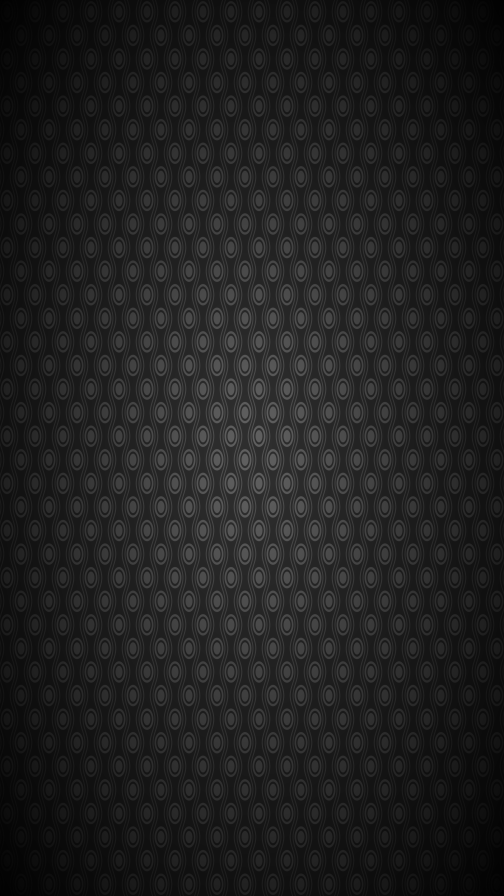
This pattern is drawn by a WebGL 2 fragment shader. Its source:

```glsl
#version 300 es
precision highp float;

uniform vec2 u_resolution;
out vec4 outColor;

const float TAU = 6.2831853;

// Approximate signed distance to an ellipse centred at the origin
float ellipse(vec2 p, vec2 radius) {
    return (length(p / radius) - 1.0) * radius.x;
}

float fill(float dist, float soft) {
    return smoothstep(soft, -soft, dist);
}

// Brightness of the line work, 0 for the ground and 1 for the ovals
float motif(vec2 uv, float soft) {
    // 18 columns by 19 pairs of staggered rows
    vec2 cell = uv * vec2(18.0, 19.0) - vec2(0.25, 0.75);
    float row = floor(cell.y * 2.0 + 0.5);
    float rowY = cell.y - row * 0.5;
    vec2 p = vec2(fract(cell.x - row * 0.5 + 0.5) - 0.5, rowY * 1.7);

    // Solid oval inside a ring
    float core = fill(ellipse(p, vec2(0.125, 0.22)), soft);
    float outer = fill(ellipse(p, vec2(0.23, 0.385)), soft);
    float inner = fill(ellipse(p, vec2(0.172, 0.3)), soft);
    float ovals = max(core, outer - inner);

    // Paired waves swelling around each oval
    float wave = abs(p.x) - 0.25 - 0.085 * cos(TAU * rowY);
    float waves = fill(abs(abs(wave) - 0.05) - 0.018, soft);
    return max(ovals, 0.75 * waves * (1.0 - outer));
}

void main() {
    vec2 uv = gl_FragCoord.xy / u_resolution;

    // Average a grid of samples to keep fine lines smooth
    float soft = 18.0 / u_resolution.x * 0.2;
    float ink = 0.0;
    for (int i = 0; i < 16; i++) {
        vec2 offset = (vec2(i % 4, i / 4) + 0.5) / 4.0 - 0.5;
        ink += motif(uv + offset / u_resolution, soft) / 16.0;
    }

    // Light pool fading to black corners
    vec2 fromCentre = uv * 2.0 - 1.0;
    float light = max(1.03 - 0.71 * sqrt(dot(fromCentre, fromCentre) + 0.01), 0.0);

    outColor = vec4(vec3(mix(0.19, 0.39, ink) * light), 1.0);
}
```
